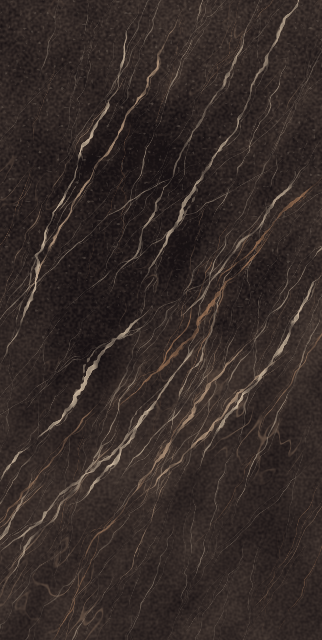
Write a WebGL 2 fragment shader that draws this texture.

```glsl
#version 300 es
precision highp float;

uniform vec2 u_resolution;
out vec4 fragColor;

// Stone palette
const vec3 DEEP = vec3(0.088, 0.066, 0.073);
const vec3 STONE = vec3(0.198, 0.160, 0.149);
const vec3 HAZE = vec3(0.32, 0.268, 0.238);
const vec3 ASH = vec3(0.50, 0.45, 0.40);
const vec3 CREAM = vec3(0.82, 0.74, 0.64);
const vec3 RUST = vec3(0.62, 0.43, 0.30);

const float GRAIN_SCALE = 230.0;
const float GRAIN_AMOUNT = 0.27;
const float CLOUD_AMOUNT = 0.38;
const float SHADOW_AMOUNT = 0.36;
const float HALO_SIZE = 0.010;
const float REACH = 0.06; // veins are ignored beyond this distance

// A family of veins scattered about the line from-to
struct Family {
    int seed, count;
    vec2 from, to, scatter;
    float angle, spread, reach, width, opacity, rust, pale;
};
const Family HAIRS = Family(11, 90, vec2(0.0, 0.5), vec2(0.5, 0.5), vec2(0.0, 1.0), 1.15, 0.7, 0.15, 0.0008, 0.7, 0.3, 0.2);
const Family CROSS = Family(23, 6, vec2(0.1, 0.3), vec2(0.45, 0.8), vec2(0.25), 0.66, 0.25, 0.26, 0.0010, 0.8, 0.1, 0.3);
const Family STEEP = Family(37, 8, vec2(0.03, 0.74), vec2(0.46, 0.78), vec2(0.1, 0.24), 1.16, 0.24, 0.36, 0.0032, 0.95, 0.1, 0.85);
const Family BAND = Family(52, 34, vec2(0.03, 0.08), vec2(0.48, 0.57), vec2(0.24), 0.98, 0.46, 0.22, 0.0033, 0.95, 0.45, 0.85);

vec3 hash(ivec3 key) {
    uvec3 v = uvec3(key) * 1664525u + 1013904223u;
    v.x += v.y * v.z; v.y += v.z * v.x; v.z += v.x * v.y;
    v ^= v >> 16u;
    v.x += v.y * v.z; v.y += v.z * v.x; v.z += v.x * v.y;
    return vec3(v >> 8u) / 16777216.0;
}

float corner(ivec2 cell, vec2 offset) {
    float a = 6.2832 * hash(ivec3(cell, 5)).x;
    return dot(vec2(cos(a), sin(a)), offset);
}

// Gradient noise, roughly -1 to 1
float noise(vec2 p) {
    ivec2 c = ivec2(floor(p));
    vec2 f = fract(p), u = f * f * (3.0 - 2.0 * f);
    float low = mix(corner(c, f), corner(c + ivec2(1, 0), f - vec2(1, 0)), u.x);
    float high = mix(corner(c + ivec2(0, 1), f - vec2(0, 1)), corner(c + 1, f - 1.0), u.x);
    return 1.4 * mix(low, high, u.y);
}

float fbm(vec2 p) {
    float sum = 0.0, amp = 0.55;
    for (int i = 0; i < 5; i++) {
        sum += amp * noise(p);
        p = mat2(1.6, 1.2, -1.2, 1.6) * p + 3.7;
        amp *= 0.6;
    }
    return sum;
}

vec2 bend(vec2 p) {
    vec2 coarse = vec2(noise(p * 4.0), noise(p * 4.0 + 17.0));
    vec2 fine = vec2(noise(p * 24.0 + 5.0), noise(p * 24.0 + 31.0));
    return p + 0.012 * coarse + 0.004 * fine + 0.003 * noise(p * 75.0);
}

vec2 turn(vec2 p, float angle) {
    float c = cos(angle), s = sin(angle);
    return vec2(c * p.x + s * p.y, c * p.y - s * p.x);
}

float stroke(float dist, float width, float pixel) {
    return 1.0 - smoothstep(width - 0.6 * pixel, width + 0.6 * pixel, dist);
}

// wear.x frays the rims, wear.y breaks up the filling
void addVeins(inout vec3 color, vec2 p, float pixel, vec2 wear, Family f) {
    for (int i = 0; i < f.count; i++) {
        vec3 place = hash(ivec3(i, f.seed, 1));
        vec3 form = hash(ivec3(i, f.seed, 2));
        vec3 tint = hash(ivec3(i, f.seed, 3));
        vec2 center = mix(f.from, f.to, (float(i) + place.x) / float(f.count)) + f.scatter * (place.yz - 0.5);
        vec2 q = turn(p - center, f.angle + f.spread * (form.x - 0.5));
        float inside = 1.0 - abs(q.x) / (f.reach * mix(0.35, 1.0, max(form.y, form.z)));
        if (inside <= 0.0 || abs(q.y) > REACH) continue;

        // Kinked path, uneven thickness and a thin strand that splits and rejoins
        float id = float(i + f.seed) * 7.31;
        float path = q.y + 0.011 * noise(vec2(q.x * 8.0, id)) + 0.008 * abs(noise(vec2(q.x * 26.0, id)));
        float vary = noise(vec2(q.x * 26.0, id + 3.0));
        float strand = abs(path - 0.018 * noise(vec2(q.x * 11.0, id + 5.0)));
        float weight = form.z * form.z * form.z;
        float width = f.width * mix(0.2, 1.0, weight) * smoothstep(0.0, 0.6, inside) * (0.8 + 0.7 * vary);
        float fade = f.opacity * smoothstep(0.0, 0.4, inside) * mix(0.4, 1.0, max(tint.z, weight));
        fade *= clamp(0.85 + 0.6 * vary + 0.8 * wear.y, 0.0, 1.0);

        vec3 vein = mix(ASH, CREAM, f.pale * clamp(0.2 + form.z + 0.6 * wear.y, 0.0, 1.0));
        vein = mix(vein, RUST, step(tint.x, f.rust) * mix(0.3, 0.9, tint.y)) * (1.0 + 0.25 * wear.x);
        float halo = exp(-abs(path) / HALO_SIZE) * f.pale * 0.25 * (0.6 + vary + wear.y);
        color = mix(color, mix(HAZE, RUST, 0.2), clamp(halo * inside, 0.0, 1.0));
        float fray = width * 0.9 * wear.x;
        color = mix(color, mix(STONE, vein, 0.75), 0.7 * fade * stroke(strand + fray, 0.3 * width, pixel));
        color = mix(color, vein, fade * stroke(abs(path) + fray, width, pixel));
    }
}

void main() {
    float pixel = 1.0 / u_resolution.y;
    vec2 p = gl_FragCoord.xy * pixel, bent = bend(p);
    vec2 wear = vec2(noise(p * 140.0 + 60.0), noise(p * 42.0 + 80.0));
    float upper = smoothstep(0.3, 0.6, p.y);

    // Cloudy ground, darker in the upper middle, streaked along the veins
    float streaks = fbm(turn(bent, BAND.angle) * vec2(5.0, 22.0));
    float shadow = 1.0 - smoothstep(0.05, 0.32, length((p - vec2(0.20, 0.62)) * vec2(1.0, 0.8)));
    float grain = (noise(p * GRAIN_SCALE) + 0.5 * wear.x) * mix(0.8, 1.1, upper);
    float tone = 0.50 + CLOUD_AMOUNT * fbm(p * 6.0 + 2.0) + 0.2 * streaks;
    tone += GRAIN_AMOUNT * grain - SHADOW_AMOUNT * shadow;
    vec3 color = mix(DEEP, STONE, clamp(tone * 2.0, 0.0, 1.0));
    color = mix(color, HAZE, clamp(tone * 2.0 - 1.0, 0.0, 1.0));

    // Pale mineral specks and broken crackle
    float speck = smoothstep(0.45, 0.85, noise(p * 170.0 + 40.0));
    color = mix(color, ASH, 0.4 * speck * upper);
    float crackle = 1.0 - smoothstep(0.0, 0.09, abs(noise(turn(bent, 1.0) * vec2(18.0, 50.0))));
    color = mix(color, mix(ASH, RUST, 0.4), 0.5 * crackle * smoothstep(0.1, 0.6, fbm(p * 5.0 + 21.0)));

    addVeins(color, bent, pixel, wear, HAIRS);
    addVeins(color, bent, pixel, wear, CROSS);
    addVeins(color, bent, pixel, wear, BAND);
    addVeins(color, bent, pixel, wear, STEEP);
    fragColor = vec4(color, 1.0);
}
```
